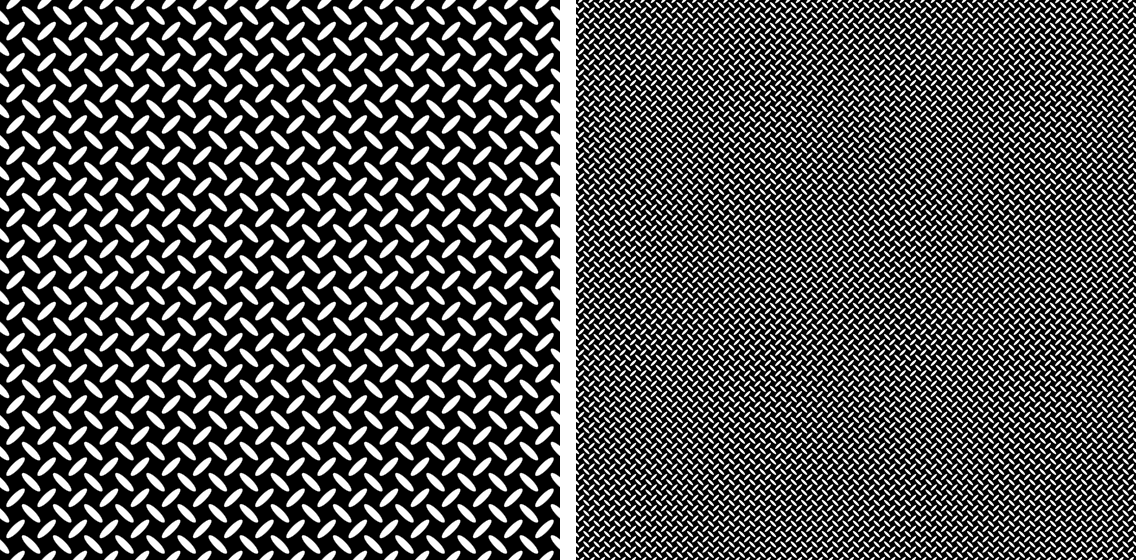
Left: one tile. Right: repeated 3 by 3.
This pattern is drawn by a WebGL 1 fragment shader. Its source:

```glsl
precision highp float;
// Tread plate: white ellipses leaning alternately left and right on black.

#define REPEATS 18.0            // cells across and down
#define HALF_LENGTH 0.403       // ellipse semi-axes, in cells
#define HALF_WIDTH 0.119
#define EDGE_PIXELS 1.2         // width of the smoothed edge
#define PLATE_COLOR vec3(0.0)
#define LUG_COLOR vec3(0.995)

uniform vec2 u_resolution;

// Approximate signed distance to an axis-aligned ellipse.
float ellipseDistance(vec2 p, vec2 radii) {
  float scaled = length(p / radii);
  float slope = length(p / (radii * radii));
  return scaled * (scaled - 1.0) / max(slope, 0.0001);
}

// Repeating lug, one per cell; lean is +1 for rising, -1 for falling.
float lugDistance(vec2 cellPos, vec2 center, float lean) {
  vec2 p = fract(cellPos - center + 0.5) - 0.5;
  p.x *= lean;
  vec2 alongAcross = vec2(p.x + p.y, p.y - p.x) * sqrt(0.5);
  return ellipseDistance(alongAcross, vec2(HALF_LENGTH, HALF_WIDTH));
}

void main() {
  vec2 cellPos = gl_FragCoord.xy / u_resolution * REPEATS;
  float edge = EDGE_PIXELS * REPEATS / min(u_resolution.x, u_resolution.y);

  // The two leanings sit on grids offset by half a cell both ways.
  float rising = lugDistance(cellPos, vec2(0.5, 0.0), 1.0);
  float falling = lugDistance(cellPos, vec2(0.0, 0.5), -1.0);

  float coverage = clamp(0.5 - min(rising, falling) / edge, 0.0, 1.0);
  gl_FragColor = vec4(mix(PLATE_COLOR, LUG_COLOR, coverage), 1.0);
}
```
